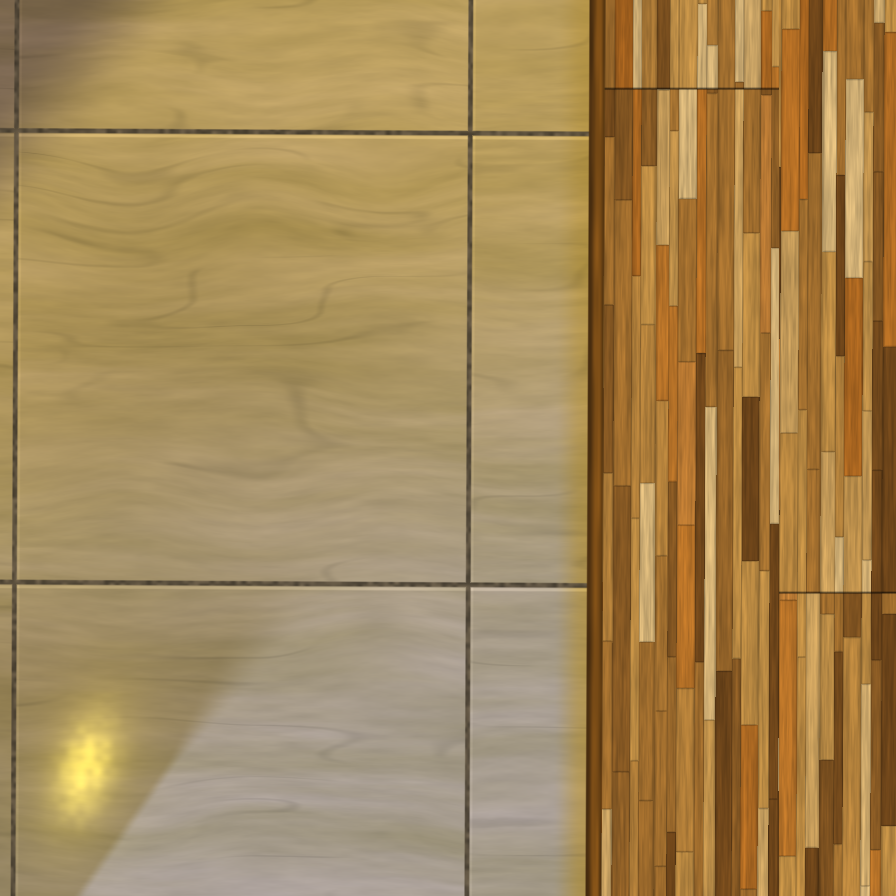
Give the GLSL for this texture, as a Shadertoy shader.

```glsl
const vec2 TILE_ORIGIN = vec2(0.0145, 0.3505);
const vec2 TILE_PITCH = vec2(0.5065, 0.504);
const float GROUT_HALF = 0.0026;
const float TRIM_LEFT = 0.6535;
const float TRIM_RIGHT = 0.671;
const float STRIP_WIDTH = 0.0143;
const float BLOCK_SPLIT = 0.869;
const float SEAM_HIGH = 0.901;
const float SEAM_LOW = 0.3385;
const vec2 GLOW_CENTER = vec2(0.096, 0.143);
const vec3 TILE_WARM = vec3(0.73, 0.62, 0.37);
const vec3 TILE_COOL = vec3(0.65, 0.61, 0.55);
const vec3 GROUT = vec3(0.31, 0.27, 0.21);
const vec3 WOOD_DARK = vec3(0.43, 0.27, 0.10);
const vec3 WOOD_MID = vec3(0.63, 0.43, 0.18);
const vec3 WOOD_GOLD = vec3(0.73, 0.54, 0.26);
const vec3 WOOD_PALE = vec3(0.82, 0.69, 0.46);
const vec3 WOOD_ORANGE = vec3(0.70, 0.41, 0.12);

float hash(vec2 p) {
    vec3 q = fract(p.xyx * vec3(0.1031, 0.1030, 0.0973));
    q += dot(q, q.yzx + 33.33);
    return fract((q.x + q.y) * q.z);
}

float noise(vec2 p) {
    vec2 i = floor(p), f = fract(p);
    f = f * f * (3.0 - 2.0 * f);
    return mix(mix(hash(i), hash(i + vec2(1, 0)), f.x),
               mix(hash(i + vec2(0, 1)), hash(i + vec2(1, 1)), f.x), f.y);
}

float fbm(vec2 p) {
    float sum = 0.0, amp = 0.5;
    for (int i = 0; i < 4; i++) {
        sum += amp * noise(p);
        p = p * 2.03 + 17.1;
        amp *= 0.5;
    }
    return sum;
}

float line(float d, float halfWidth, float aa) {
    return 1.0 - smoothstep(halfWidth - aa, halfWidth + aa, abs(d));
}

vec3 tileFloor(vec2 uv, vec2 q, float aa) {
    vec2 grid = (q - TILE_ORIGIN) / TILE_PITCH;
    vec2 id = floor(grid);
    vec2 d = (fract(grid + 0.5) - 0.5) * TILE_PITCH;

    // Warm to cool ambient light
    float warm = smoothstep(0.08, 0.78, uv.y + 0.35 * (0.33 - uv.x));
    vec3 col = mix(TILE_COOL, TILE_WARM, warm);
    col = mix(col, vec3(0.70, 0.57, 0.25), 0.75 * smoothstep(0.615, 0.652, q.x));
    col *= 1.0 - 0.10 * exp(-dot(uv - vec2(0.2, 0.57), uv - vec2(0.2, 0.57)) * 14.0);

    // Horizontal stone veins
    vec2 p = q + id * vec2(3.7, 5.3) + 10.0;
    float bend = 0.03 * noise(p * vec2(7.0, 9.0));
    float bands = fbm(vec2(p.x * 3.0, (p.y + bend) * 32.0)) - 0.47;
    float grain = fbm(vec2(p.x * 24.0, (p.y + bend) * 150.0)) - 0.47;
    float wave = noise(vec2(p.x * 7.0, (p.y + bend) * 42.0));
    float vein = 1.0 - smoothstep(0.0, 0.07, abs(wave - 0.5));
    vein *= smoothstep(0.35, 0.75, noise(p * vec2(9.0, 25.0)));
    col *= 1.0 + 0.20 * bands + 0.11 * grain - 0.07 * vein;
    col.b *= 1.0 + 0.22 * bands;

    // Corner shadow and the oblique lower shadow
    float corner = uv.x - 0.17 - (uv.y - 1.0) * 0.82;
    col *= mix(vec3(1), vec3(0.66, 0.65, 0.82), 1.0 - smoothstep(-0.09, 0.06, corner));
    float oblique = uv.x - 0.228 - (uv.y - 0.199) * 0.70;
    float soft = 0.008 + 0.25 * max(uv.y - 0.15, 0.0);
    float shade = (1.0 - smoothstep(-soft, soft, oblique)) * (1.0 - smoothstep(0.2, 0.42, uv.y));
    col *= mix(vec3(1), vec3(0.88, 0.84, 0.70), shade);

    // Reflected lamp
    vec2 g = uv - GLOW_CENTER;
    g.x -= 0.22 * g.y;
    float ripple = 0.75 + 0.5 * noise(uv * vec2(100.0, 130.0));
    float core = exp(-dot(g * vec2(34.0, 19.0), g * vec2(34.0, 19.0)));
    float halo = exp(-dot(g * vec2(16.0, 10.0), g * vec2(16.0, 10.0)));
    col += vec3(0.36, 0.34, 0.10) * core * ripple + vec3(0.10, 0.08, -0.03) * halo;

    // Bevels and grout
    col = mix(col, col * 1.17 + 0.03, 0.75 * line(d.y + 0.0052, 0.0016, aa));
    col = mix(col, col * 1.12, 0.6 * line(d.x - 0.0045, 0.0012, aa));
    float grout = max(line(d.x, GROUT_HALF, aa), line(d.y, GROUT_HALF, aa));
    return mix(col, GROUT * (0.75 + 0.6 * noise(q * 170.0)), 0.92 * grout);
}

vec3 woodPanel(vec2 uv, vec2 q, float aa) {
    // Blocks of staggered strips
    float block = uv.x < BLOCK_SPLIT ? step(SEAM_HIGH, uv.y) : 2.0 + step(uv.y, SEAM_LOW);
    float s = (q.x - TRIM_RIGHT) / STRIP_WIDTH;
    s += 0.22 * sin(s * 2.4);
    vec2 key = vec2(floor(s) + 3.0, block * 37.0 + 5.0);
    float span = mix(0.16, 0.36, hash(key));
    float along = uv.y / span + 9.0 * hash(key + 71.0);
    vec2 piece = vec2(key.x + key.y * 3.0, floor(along) + 11.0);
    float tone = hash(piece);

    vec3 col = mix(WOOD_DARK, WOOD_MID, smoothstep(0.08, 0.35, tone));
    col = mix(col, WOOD_GOLD, smoothstep(0.40, 0.68, tone));
    col = mix(col, WOOD_PALE, smoothstep(0.74, 0.92, tone));
    col = mix(col, WOOD_ORANGE, 0.75 * step(0.86, hash(piece + 41.0)));

    // Lengthwise grain and joints
    float grain = fbm(vec2(q.x * 330.0, uv.y * 13.0) + piece * 7.0) - 0.47;
    float pores = noise(vec2(q.x * 520.0, uv.y * 55.0)) - 0.5;
    col *= 1.0 + 0.38 * grain + 0.10 * pores;
    float side = (fract(s + 0.5) - 0.5) * STRIP_WIDTH;
    float end = (fract(along + 0.5) - 0.5) * span;
    col *= 1.0 - 0.25 * max(line(side, 0.0008, aa), line(end, 0.0008, aa));
    float seamY = uv.x < BLOCK_SPLIT ? SEAM_HIGH : SEAM_LOW;
    return col * (1.0 - 0.55 * line(uv.y - seamY, 0.0011, aa));
}

void mainImage(out vec4 fragColor, in vec2 fragCoord) {
    vec2 uv = fragCoord / iResolution.xy;
    float aa = 1.0 / iResolution.y;
    vec2 q = uv + vec2(-0.0045 * uv.y, 0.006 * uv.x);

    // Trim between tile and wood
    float t = (q.x - TRIM_LEFT) / (TRIM_RIGHT - TRIM_LEFT);
    vec3 trim = mix(vec3(0.29, 0.18, 0.06), vec3(0.50, 0.31, 0.09), smoothstep(0.1, 0.55, t));
    trim *= 1.0 - 0.35 * smoothstep(0.7, 1.0, t);
    trim *= 0.9 + 0.2 * noise(vec2(q.x * 300.0, uv.y * 18.0));

    vec3 col = tileFloor(uv, q, aa);
    col = mix(col, trim, smoothstep(-aa, aa, q.x - TRIM_LEFT));
    col = mix(col, woodPanel(uv, q, aa), smoothstep(-aa, aa, q.x - TRIM_RIGHT));
    fragColor = vec4(clamp(col, 0.0, 1.0), 1.0);
}
```
